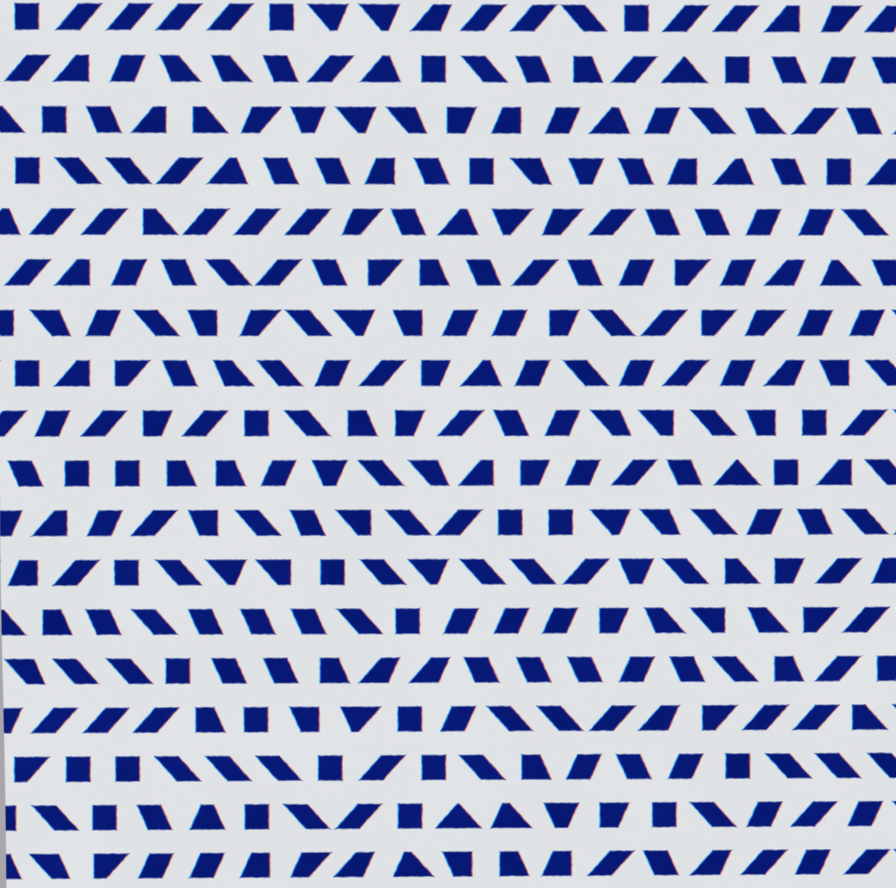
A WebGL 1 fragment shader for this pattern:

```glsl
precision highp float;
// Rows of slanted blue quadrilaterals painted on off-white canvas.

uniform vec2 u_resolution;

#define COLUMN_PITCH 0.0566
#define ROW_PITCH 0.0577
#define ROW_SHRINK 0.00011
#define FIRST_ROW 0.0182
#define HALF_WIDTH 0.235
#define HALF_HEIGHT 0.255
#define MAX_LEAN 0.22
#define JITTER 0.035
#define SOFTNESS 0.03
#define FRINGE 0.014
#define PAPER vec3(0.88, 0.89, 0.90)
#define INK vec3(0.03, 0.10, 0.46)

float hash(vec2 p) {
  return fract(sin(dot(p, vec2(127.1, 311.7))) * 43758.5);
}

vec2 gradient(vec2 p) {
  float angle = 6.2832 * hash(p);
  return vec2(cos(angle), sin(angle));
}

float gradientNoise(vec2 p) {
  vec2 i = floor(p), f = fract(p);
  vec2 u = f * f * f * (f * (f * 6.0 - 15.0) + 10.0);
  vec2 e = vec2(1.0, 0.0);
  float low = mix(dot(gradient(i), f), dot(gradient(i + e), f - e), u.x);
  float high = mix(dot(gradient(i + e.yx), f - e.yx),
                   dot(gradient(i + 1.0), f - 1.0), u.x);
  return mix(low, high, u.y);
}

// Snap a lean to one of five slants; positive leans to the right.
float snapLean(float lean) {
  return MAX_LEAN * floor(clamp(lean, -1.0, 1.0) * 2.0 + 0.5) * 0.5;
}

// Signed distance to a quadrilateral with separately leaning sides, y down.
float quadDistance(vec2 p, float leftLean, float rightLean) {
  vec2 slope = vec2(leftLean, rightLean) / HALF_HEIGHT;
  float left = (-p.x - HALF_WIDTH - slope.x * p.y) / sqrt(1.0 + slope.x * slope.x);
  float right = (p.x - HALF_WIDTH + slope.y * p.y) / sqrt(1.0 + slope.y * slope.y);
  return max(abs(p.y) - HALF_HEIGHT, max(left, right));
}

void main() {
  // Canvas widths, measured from the top left.
  vec2 pos = vec2(gl_FragCoord.x, u_resolution.y - gl_FragCoord.y) / u_resolution.x;
  float pixel = 1.0 / u_resolution.x;

  // Rows tilt and draw closer together towards the bottom.
  float y = pos.y - pos.x * (0.0033 - 0.0095 * pos.y) - FIRST_ROW;
  float rowCoord = (ROW_PITCH - sqrt(ROW_PITCH * ROW_PITCH - 4.0 * ROW_SHRINK * y))
                   / (2.0 * ROW_SHRINK);
  float row = floor(rowCoord + 0.5);

  // Alternate rows shift by half a cell, except the outermost pairs.
  float shift = mod(clamp(row, 1.0, 16.0), 2.0) * 0.46 + 0.07;
  float columnCoord = pos.x / COLUMN_PITCH - shift;
  float column = floor(columnCoord + 0.5);
  vec2 id = vec2(column, row);
  vec2 cell = vec2(columnCoord, rowCoord) - id;
  cell.x += (hash(id + 5.3) - 0.5) * 2.0 * JITTER;

  // Slow noise makes runs of similar lean; some shapes have unlike sides.
  float run = 2.2 * gradientNoise(vec2(column * 0.37 + 0.21, row * 1.73 + 0.4));
  float leftLean = snapLean(run + 2.4 * (hash(id + 17.0) - 0.5));
  float rightLean = snapLean(run + 2.4 * (hash(id + 41.0) - 0.5));
  rightLean = mix(rightLean, leftLean, step(hash(id + 73.0), 0.45));

  // Slightly uneven paint edges with a faint colour fringe.
  float wobble = 0.012 * gradientNoise(pos * 160.0);
  vec2 fringe = vec2(FRINGE, 0.0);
  vec3 dist = vec3(quadDistance(cell + fringe, leftLean, rightLean),
                   quadDistance(cell, leftLean, rightLean),
                   quadDistance(cell - fringe, leftLean, rightLean)) + wobble;
  float soft = max(SOFTNESS, 0.8 * pixel / COLUMN_PITCH);
  vec3 coverage = 1.0 - smoothstep(-soft, soft, dist);

  // Mottled canvas and ink.
  float mottle = gradientNoise(pos * 9.0) + 0.6 * gradientNoise(pos * 70.0);
  vec3 paper = PAPER + 0.009 * mottle;
  vec3 ink = INK + vec3(0.012, 0.012, 0.03) * mottle;
  vec3 color = mix(paper, ink, coverage);

  // Wall showing past the lower left edge of the canvas.
  float edge = 0.007 * smoothstep(0.55, 1.0, pos.y);
  float wall = 1.0 - smoothstep(-pixel, pixel, pos.x - edge);
  color = mix(color, vec3(0.66, 0.65, 0.66), wall * step(0.55, pos.y));

  gl_FragColor = vec4(color, 1.0);
}
```
